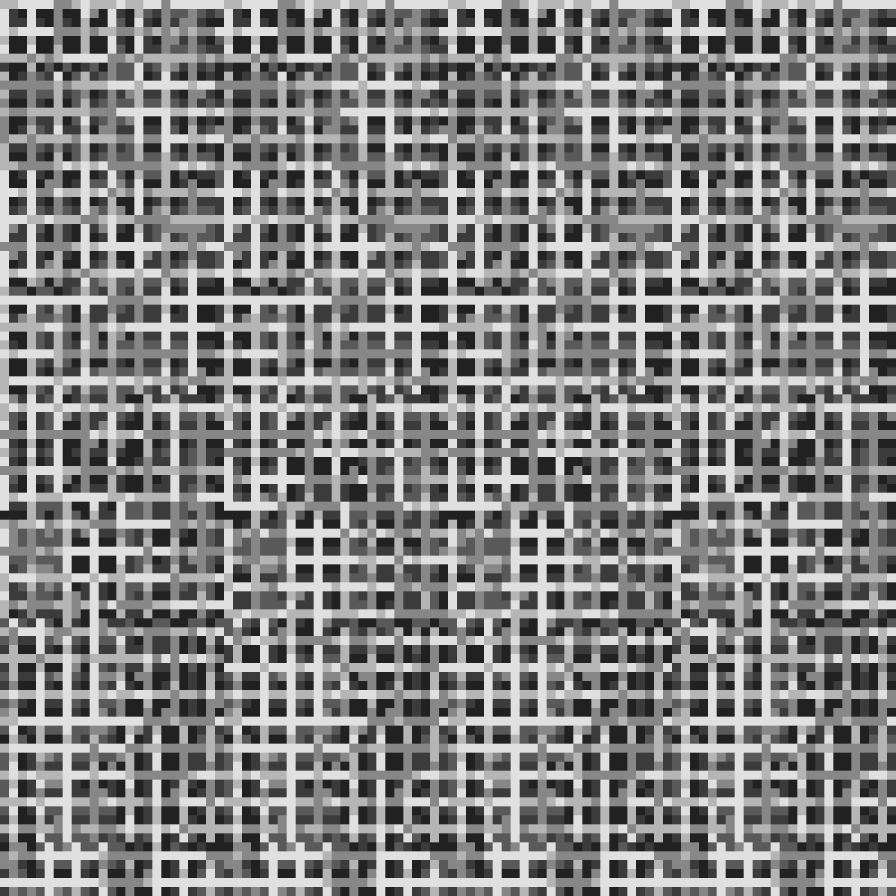
Reproduce this pattern procedurally as a WebGL 2 fragment shader.

```glsl
#version 300 es
precision highp float;
// A grey woven grid of square cells: light threads every third cell, dark gaps.
// Thread phase slips at tile and band seams; hashes choose one of six greys
// per thread and cell, and a few sub-samples smooth the cell edges.

uniform vec2 u_resolution;
out vec4 fragColor;

const float CELLS = 100.0;        // cells across and down
const float TILE = 25.0;          // columns before the pattern repeats
const float PITCH = 3.0;          // cells from thread to thread
const float BAND = 12.5;          // rows between vertical thread slips
const float BAND_START = 6.25;    // first slip, in rows from the top
const float SLIP = 9.0;           // column shift per band, lower half
const float GRAIN = 0.38;         // share of per-cell variation in threads
const float GREY_PATCH = 0.06;    // chance of a mid grey cell in a gap
const int SAMPLES = 3;            // sub-samples per axis

const float BLACK = 0.13;
const float CHARCOAL = 0.23;
const float SLATE = 0.35;
const float GREY = 0.53;
const float SILVER = 0.71;
const float WHITE = 0.88;

float hash(vec2 p) {
    vec3 q = fract(vec3(p.xyx) * 0.1031);
    q += dot(q, q.yzx + 33.33);
    return fract((q.x + q.y) * q.z);
}

// Light greys for threads
float threadTone(float h) {
    return h < 0.36 ? GREY : (h < 0.57 ? SILVER : WHITE);
}

// Dark greys for the gaps between threads
float gapTone(float h) {
    return h < 0.44 ? BLACK : (h < 0.67 ? CHARCOAL : SLATE);
}

// Row phase: slips at mid height, and again beside the central block
float rowPhase(vec2 cell) {
    if (cell.y < 50.0) return 0.0;
    bool beside = cell.y < 75.0 && abs(cell.x + 0.5 - 50.0) > TILE;
    return beside ? 1.0 : 2.0;
}

// Grey of one cell; cell.y counts down from the top
float weave(vec2 cell) {
    float band = floor((cell.y + 0.5 - BAND_START) / BAND);
    float column = mod(cell.x + SLIP * max(band - 2.0, 0.0), TILE);
    float grain = hash(vec2(column, cell.y) + 17.0);

    bool vertical = mod(column, PITCH) < 0.5 && column < TILE - 1.5;
    bool horizontal = abs(mod(cell.y, PITCH) - rowPhase(cell)) < 0.5;

    // Gaps share shades along rows and columns
    float gapColumn = hash(vec2(column, band + 41.0));
    float gapRow = hash(vec2(cell.y, floor(column / 8.0) + 73.0));
    float tone = gapTone(0.5 * (gapColumn + gapRow));
    if (grain < GREY_PATCH) tone = GREY;

    // Threads, over and under by turns
    float warp = threadTone(mix(hash(vec2(column, band + 5.0)), grain, GRAIN));
    float run = hash(vec2(cell.y, floor(column / 6.0) + 29.0));
    float weft = threadTone(mix(run, grain, GRAIN));
    bool warpOnTop = mod(floor(column / PITCH) + cell.y, 2.0) < 0.5;
    if (horizontal) tone = weft;
    if (vertical && (!horizontal || warpOnTop)) tone = warp;

    // Dark broken row along half of each tile at a band seam
    float seamRow = floor(BAND_START + BAND * band) + 1.0;
    float seamColumn = mod(cell.x + 12.0 * mod(band, 2.0), TILE);
    if (abs(cell.y - seamRow) < 0.5 && seamColumn < 12.0) {
        tone = vertical && grain > 0.6 ? SILVER : gapTone(grain);
    }
    return tone;
}

void main() {
    // Average a small grid of points inside the fragment
    float sum = 0.0;
    for (int j = 0; j < SAMPLES; j++) {
        for (int i = 0; i < SAMPLES; i++) {
            vec2 offset = (vec2(i, j) + 0.5) / float(SAMPLES) - 0.5;
            vec2 uv = (gl_FragCoord.xy + offset) / u_resolution;
            sum += weave(floor(vec2(uv.x, 1.0 - uv.y) * CELLS));
        }
    }
    fragColor = vec4(vec3(sum / float(SAMPLES * SAMPLES)), 1.0);
}
```
